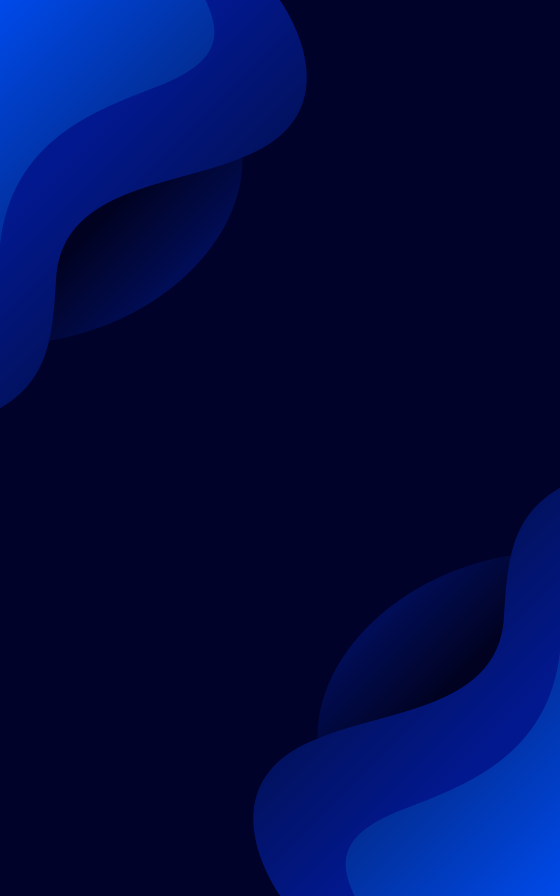
A Shadertoy shader for this background:

```glsl
// Layout units: the canvas is 100 wide and 160 tall, y pointing down.
const vec2 CANVAS = vec2(100.0, 160.0);
const float FAR = 1e3;
const int SOLVE_STEPS = 14;

const vec3 NIGHT       = vec3(0.004, 0.008, 0.165);
const vec3 CREST_LIGHT = vec3(0.000, 0.290, 0.920);
const vec3 CREST_DEEP  = vec3(0.008, 0.180, 0.590);
const vec3 WAVE_LIGHT  = vec3(0.006, 0.095, 0.560);
const vec3 WAVE_DEEP   = vec3(0.006, 0.070, 0.380);
const vec3 LEAF_DARK   = vec3(0.002, 0.008, 0.130);
const vec3 LEAF_LIGHT  = vec3(0.006, 0.055, 0.350);

// Start and end of each gradient, measured as x + y from the corner
const vec2 CREST_SPAN = vec2(0.0, 47.0);
const vec2 WAVE_SPAN  = vec2(39.0, 74.0);
const vec2 LEAF_SPAN  = vec2(57.0, 83.0);

// Points shared by neighbouring curves
const vec2 WAVE_BEND  = vec2(43.3, 28.1);
const vec2 WAVE_WAIST = vec2(10.0, 50.0);
const vec2 CREST_BEND = vec2(29.2, 15.0);

vec2 bezier(vec2 a, vec2 b, vec2 c, vec2 d, float k) {
    float m = 1.0 - k;
    return m*m*m*a + 3.0*m*m*k*b + 3.0*m*k*k*c + k*k*k*d;
}

vec2 bezierTangent(vec2 a, vec2 b, vec2 c, vec2 d, float k) {
    float m = 1.0 - k;
    return m*m*(b - a) + 2.0*m*k*(c - b) + k*k*(d - c);
}

// Signed distance to a curve along which x - y falls steadily;
// negative on the corner side, FAR beyond either end.
float curveDistance(vec2 p, vec2 a, vec2 b, vec2 c, vec2 d) {
    float across = p.x - p.y;
    if (across > a.x - a.y || across < d.x - d.y) return FAR;
    float low = 0.0, high = 1.0;
    for (int i = 0; i < SOLVE_STEPS; i++) {
        float mid = 0.5*(low + high);
        vec2 q = bezier(a, b, c, d, mid);
        if (q.x - q.y > across) low = mid; else high = mid;
    }
    float k = 0.5*(low + high);
    vec2 offset = p - bezier(a, b, c, d, k);
    vec2 along = normalize(bezierTangent(a, b, c, d, k));
    return along.y*offset.x - along.x*offset.y;
}

float waveDistance(vec2 p) {
    float top = curveDistance(p, vec2(50.0, 0.0), vec2(56.7, 10.4),
                              vec2(57.9, 22.5), WAVE_BEND);
    float middle = curveDistance(p, WAVE_BEND, vec2(31.25, 33.3),
                                 vec2(10.8, 33.3), WAVE_WAIST);
    float tail = curveDistance(p, WAVE_WAIST, vec2(9.4, 59.4),
                               vec2(9.0, 67.7), vec2(0.0, 72.9));
    return min(top, min(middle, tail));
}

float crestDistance(vec2 p) {
    float top = curveDistance(p, vec2(36.7, 0.0), vec2(39.6, 6.25),
                              vec2(39.2, 10.8), CREST_BEND);
    float tail = curveDistance(p, CREST_BEND, vec2(18.75, 19.2),
                               vec2(2.1, 24.0), vec2(0.0, 43.75));
    return min(top, tail);
}

float leafDistance(vec2 p) {
    return curveDistance(p, WAVE_BEND, vec2(43.5, 42.7),
                         vec2(29.2, 57.3), vec2(9.0, 60.8));
}

vec3 ramp(vec3 first, vec3 last, vec2 span, float depth) {
    return mix(first, last, clamp((depth - span.x)/(span.y - span.x), 0.0, 1.0));
}

void mainImage(out vec4 fragColor, in vec2 fragCoord) {
    vec2 uv = fragCoord/iResolution.xy;
    vec2 p = vec2(uv.x, 1.0 - uv.y)*CANVAS;

    // Half-turn symmetry: both corners share one drawing
    if (p.x + p.y > 0.5*(CANVAS.x + CANVAS.y)) p = CANVAS - p;

    float depth = p.x + p.y;
    float blur = 0.6*CANVAS.x/iResolution.x;

    // Layers from back to front
    vec3 color = NIGHT;
    color = mix(color, ramp(LEAF_DARK, LEAF_LIGHT, LEAF_SPAN, depth),
                1.0 - smoothstep(-blur, blur, leafDistance(p)));
    color = mix(color, ramp(WAVE_LIGHT, WAVE_DEEP, WAVE_SPAN, depth),
                1.0 - smoothstep(-blur, blur, waveDistance(p)));
    color = mix(color, ramp(CREST_LIGHT, CREST_DEEP, CREST_SPAN, depth),
                1.0 - smoothstep(-blur, blur, crestDistance(p)));

    fragColor = vec4(color, 1.0);
}
```
